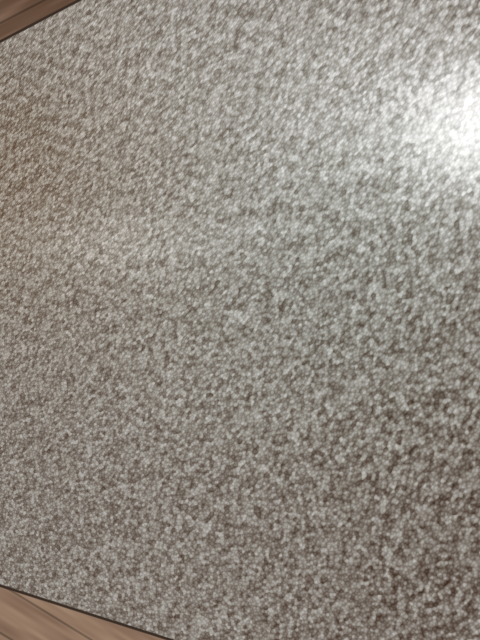
Write a Shadertoy shader that draws this texture.

```glsl
const vec3 DARK_GRAIN = vec3(0.31, 0.25, 0.21);
const vec3 MID_GRAIN = vec3(0.60, 0.58, 0.55);
const vec3 LIGHT_GRAIN = vec3(0.87, 0.86, 0.85);
const vec3 DARK_WOOD = vec3(0.30, 0.21, 0.16);
const vec3 LIGHT_WOOD = vec3(0.68, 0.57, 0.48);
const vec3 EDGE_SHADE = vec3(0.22, 0.18, 0.15);

float hash(vec2 p) {
    return fract(sin(dot(p, vec2(127.1, 311.7))) * 43758.5453);
}

float valueNoise(vec2 p) {
    vec2 cell = floor(p);
    vec2 f = fract(p);
    f = f * f * (3.0 - 2.0 * f);
    float low = mix(hash(cell), hash(cell + vec2(1.0, 0.0)), f.x);
    float high = mix(hash(cell + vec2(0.0, 1.0)), hash(cell + vec2(1.0, 1.0)), f.x);
    return mix(low, high, f.y);
}

// Blurred cells: x is a random tone, y is the height above the gaps
vec2 flakes(vec2 p, float sharpness) {
    vec2 cell = floor(p);
    float toneSum = 0.0;
    float weightSum = 0.0;
    float height = 0.0;
    for (int j = -1; j <= 1; j++) {
        for (int i = -1; i <= 1; i++) {
            vec2 id = cell + vec2(i, j);
            vec2 seed = id + vec2(hash(id), hash(id + 37.0));
            vec2 d = p - seed;
            float weight = exp(-sharpness * dot(d, d));
            toneSum += weight * hash(id + 71.0);
            weightSum += weight;
            height = max(height, weight);
        }
    }
    return vec2(toneSum / weightSum, height);
}

vec2 rotate(vec2 p, float angle) {
    float c = cos(angle);
    float s = sin(angle);
    return vec2(c * p.x + s * p.y, c * p.y - s * p.x);
}

float glow(vec2 p, vec2 center, vec2 radius) {
    vec2 d = (p - center) / radius;
    return exp(-dot(d, d));
}

// Signed distance to the line a-b, positive on its left side
float lineSide(vec2 p, vec2 a, vec2 b) {
    vec2 dir = normalize(b - a);
    return dir.x * (p.y - a.y) - dir.y * (p.x - a.x);
}

vec3 grainRamp(float tone) {
    vec3 color = mix(DARK_GRAIN, MID_GRAIN, clamp(tone * 2.0, -0.3, 1.0));
    color = mix(color, LIGHT_GRAIN, clamp(tone * 2.0 - 1.0, 0.0, 1.0));
    return color + 0.4 * max(tone - 1.0, 0.0);
}

// Grains grow toward the right, as the sheet comes nearer
float speckle(vec2 p) {
    float nearness = 1.0 + p.x;
    vec2 sheet = vec2(log(nearness), (p.y - 0.5) / nearness);
    vec2 grain = rotate(sheet, 0.9) * vec2(255.0, 350.0);
    vec2 flake = flakes(grain, 4.0) - vec2(0.5, 0.55);
    float fine = valueNoise(grain * 0.9 + 19.0) - 0.5;
    float gain = mix(0.85, 1.1, p.x / 0.75);
    return gain * (0.52 * flake.x + 0.18 * flake.y + 0.26 * fine);
}

float lighting(vec2 p) {
    float light = 0.37 + 0.13 * smoothstep(0.25, 0.95, p.y);
    light += 0.70 * glow(p, vec2(0.78, 0.80), vec2(0.13, 0.085));
    light += 0.25 * glow(p, vec2(0.68, 0.82), vec2(0.32, 0.19));
    light += 0.12 * glow(p, vec2(0.18, 0.62), vec2(0.20, 0.05));
    light += 0.05 * glow(p, vec2(0.35, 0.45), vec2(0.25, 0.25));
    light -= 0.10 * glow(p, vec2(0.0, 0.78), vec2(0.16, 0.22));
    light -= 0.08 * glow(p, vec2(0.75, 0.10), vec2(0.30, 0.22));
    return light;
}

vec3 wood(vec2 p, float angle, float brightness) {
    vec2 q = rotate(p, angle);
    float fibre = valueNoise(q * vec2(18.0, 160.0));
    float streak = valueNoise(q * vec2(9.0, 45.0) + 11.0);
    float seam = abs(fract(q.y / 0.065 + 0.35) - 0.5) * 0.065;
    vec3 color = mix(DARK_WOOD, LIGHT_WOOD, brightness + 0.25 * fibre + 0.25 * streak);
    return mix(color * 0.75, color, smoothstep(0.0005, 0.003, seam));
}

void mainImage(out vec4 fragColor, in vec2 fragCoord) {
    vec2 p = fragCoord / iResolution.y;

    // Speckled sheet with a warm left side and a cool right side
    vec3 color = grainRamp(lighting(p) + speckle(p));
    float warmth = glow(p, vec2(0.0, 0.72), vec2(0.25, 0.25));
    color += warmth * vec3(0.015, -0.005, -0.025);
    color += vec3(-0.012, 0.006, 0.004) * glow(p, vec2(0.55, 0.60), vec2(0.3));

    // Wooden floor beyond the two cut edges
    float lower = -lineSide(p, vec2(0.0, 0.085), vec2(0.267, 0.0));
    float upper = lineSide(p, vec2(0.0, 0.935), vec2(0.124, 1.0));
    float soft = 0.0015;
    color = mix(color, wood(p, -0.55, 0.45), smoothstep(-soft, soft, lower));
    color = mix(color, wood(p, 0.48, 0.08), smoothstep(-soft, soft, upper));

    // Thin shadow along the cut
    float edge = min(abs(lower), abs(upper));
    color = mix(EDGE_SHADE, color, smoothstep(0.0005, 0.0035, edge));
    fragColor = vec4(clamp(color, 0.0, 1.0), 1.0);
}
```
